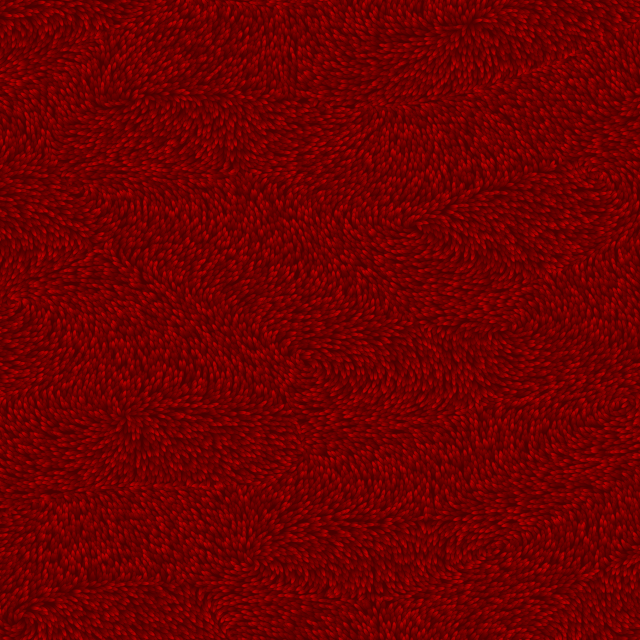
Write a three.js fragment shader that draws this texture.

```glsl
// Dense red fur: short tapered hairs combed along a swirling flow field.
varying vec2 vUv;

vec3 hash3(vec2 cell) {
  vec3 s = vec3(dot(cell, vec2(127.1, 311.7)),
                dot(cell, vec2(269.5, 183.3)),
                dot(cell, vec2(419.2, 371.9)));
  return fract(sin(s) * 43758.55);
}

// Combing direction from layered sines, stretched sideways, with whorls at its zeros
vec2 flowDirection(vec2 p) {
  vec2 q = p * vec2(9.0, 21.0);
  q += 1.2 * sin(q.yx * vec2(0.43, 0.61) + vec2(1.3, 4.1));
  vec2 flow = vec2(
    sin(q.y + 0.7 * q.x) + 0.6 * sin(1.7 * q.x - 0.6 * q.y + 2.0),
    sin(1.1 * q.x - 0.8 * q.y + 1.0) + 0.6 * sin(0.5 * q.x + 1.1 * q.y + 4.0) + 0.35);
  return normalize(flow + 0.0001);
}

// Brightest hair over this point: one jittered hair per cell
float hairLayer(vec2 uv, float cells, float seed) {
  vec2 p = uv * cells;
  vec2 home = floor(p);
  float light = 0.0;
  for (int y = -1; y <= 1; y++) {
    for (int x = -1; x <= 1; x++) {
      vec2 cell = home + vec2(float(x), float(y));
      vec3 rnd = hash3(cell + seed);
      vec2 center = cell + 0.1 + 0.8 * rnd.xy;
      vec2 dir = flowDirection(center / cells);

      // Hair coordinates: along runs from root (-1) to tip (1)
      vec2 d = p - center;
      float along = dot(d, dir) / 1.08;
      float across = dot(d, vec2(-dir.y, dir.x)) / 0.42;
      float body = 1.0 - smoothstep(0.45, 1.0, length(vec2(along, across)));
      float tip = pow(clamp(0.5 + 0.6 * along, 0.0, 1.0), 1.3);
      light = max(light, body * tip * (0.3 + 0.7 * rnd.z));
    }
  }
  return light;
}

void main() {
  float topHairs = hairLayer(vUv, 108.0, 0.0);
  float underHairs = hairLayer(vUv + 0.0031, 116.0, 57.0);
  float light = max(topHairs, 0.5 * underHairs);
  gl_FragColor = vec4(0.29 + 0.66 * light, 0.0, 0.0, 1.0);
}
```
